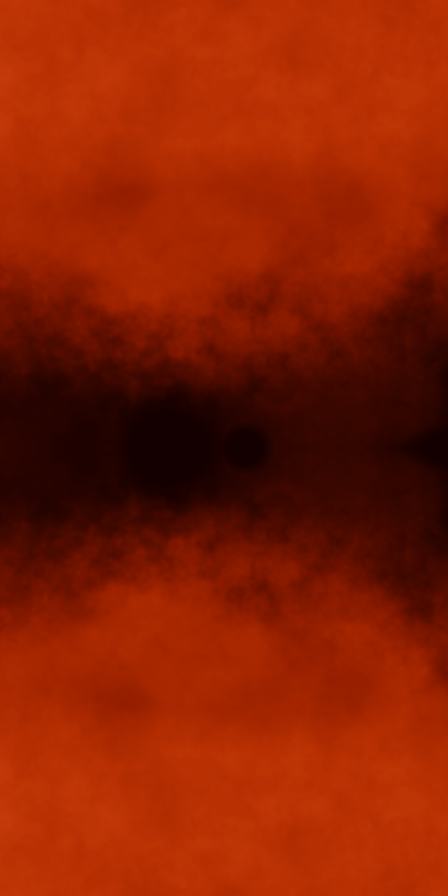
This background is drawn by a Shadertoy shader. Its source:

```glsl
#define BAND_X 0.38
#define BAND_HEIGHT 0.195
#define BAND_FLARE 0.28
#define SMOKE_SCALE 4.5
#define SMOKE_GAIN 0.73
#define SMOKE_AMOUNT 0.30
#define OCTAVES 6
#define EMBER_GLOW 0.10

vec2 hash2(vec2 cell) {
    vec2 q = vec2(dot(cell, vec2(127.1, 311.7)), dot(cell, vec2(269.5, 183.3)));
    return fract(sin(q) * 43758.5);
}

// Soft cellular noise: scattered points blend their random weights
float cellNoise(vec2 p) {
    vec2 cell = floor(p);
    float total = 0.0, weights = 0.0;
    for (int j = -1; j <= 1; j++) {
        for (int i = -1; i <= 1; i++) {
            vec2 id = cell + vec2(i, j);
            vec2 away = p - id - hash2(id);
            float weight = exp(-5.0 * dot(away, away));
            total += weight * hash2(id + 37.0).x;
            weights += weight;
        }
    }
    return total / weights - 0.5;
}

float smoke(vec2 p) {
    float sum = 0.0, amplitude = 0.5;
    for (int i = 0; i < OCTAVES; i++) {
        sum += amplitude * cellNoise(p);
        p = mat2(1.5, 1.1, -1.1, 1.5) * p + 7.3;
        amplitude *= SMOKE_GAIN;
    }
    return sum;
}

float blob(vec2 p, vec2 center, vec2 radius) {
    vec2 q = (p - center) / radius;
    return exp(-dot(q, q));
}

// Smooth disc that covers the noise completely
float voidDisc(vec2 p, vec2 center, vec2 radius, float blur) {
    return 1.0 - smoothstep(1.0 - blur, 1.0 + blur, length((p - center) / radius));
}

vec3 fireColor(float heat) {
    float h2 = heat * heat;
    float h4 = h2 * h2;
    return vec3(0.08 + 0.7 * heat, 0.13 * heat + 0.1 * h4, 0.045 * h4 * h4 * h4 * h4);
}

void mainImage(out vec4 fragColor, in vec2 fragCoord) {
    vec2 uv = fragCoord / iResolution.xy;
    // Fold the canvas about its horizontal midline
    vec2 p = vec2(uv.x, abs(uv.y - 0.5) * 2.0);
    float cloud = smoke(p * SMOKE_SCALE);

    // Dark band, narrowest left of the middle
    float offset = length(vec2(p.x - BAND_X, 0.08));
    float edge = BAND_HEIGHT + BAND_FLARE * offset;
    float softness = 0.10 + 0.30 * offset;
    float lift = smoothstep(edge - softness, edge + softness, p.y + 0.08 * cloud);
    float heat = EMBER_GLOW + 0.71 * lift + 0.12 * smoothstep(0.45, 0.85, p.y);

    // Broad highlights and faint smudges
    heat += 0.07 * blob(p, vec2(0.05, 0.78), vec2(0.2, 0.14));
    heat += 0.05 * blob(p, vec2(0.42, 0.42), vec2(0.18, 0.13));
    heat += 0.06 * blob(p, vec2(0.78, 0.10), vec2(0.17, 0.13));
    heat -= 0.10 * blob(p, vec2(0.28, 0.57), vec2(0.09, 0.06));
    heat -= 0.09 * blob(p, vec2(0.80, 0.55), vec2(0.10, 0.07));
    heat -= 0.06 * blob(p, vec2(0.65, 0.87), vec2(0.05, 0.04));
    heat -= 0.11 * blob(p, vec2(0.20, 0.37), vec2(0.05, 0.03));

    // Smoke is strongest on the flank of the band
    float flank = lift * (1.0 - lift) * 4.0;
    heat += cloud * SMOKE_AMOUNT * (0.55 + 0.6 * flank);

    // Black hollows with ragged outlines, and the dark right rim
    vec2 ragged = p + vec2(0.0, 0.05 * cloud);
    float hollow = voidDisc(ragged, vec2(0.38, 0.0), vec2(0.125, 0.115), 0.35);
    hollow = max(hollow, voidDisc(p, vec2(0.545, 0.0), vec2(0.055, 0.05), 0.3));
    hollow = max(hollow, 0.6 * blob(p, vec2(0.20, 0.0), vec2(0.11, 0.07)));
    float wedge = smoothstep(-0.025, 0.025, (p.x - 0.89) * 0.55 - p.y + 0.03 * cloud);
    float rim = smoothstep(0.96, 1.01, p.x) * (1.0 - smoothstep(0.12, 0.3, p.y));
    hollow = max(hollow, max(wedge, 0.7 * rim));
    heat *= 1.0 - hollow;

    fragColor = vec4(fireColor(clamp(heat, 0.0, 1.05)), 1.0);
}
```
